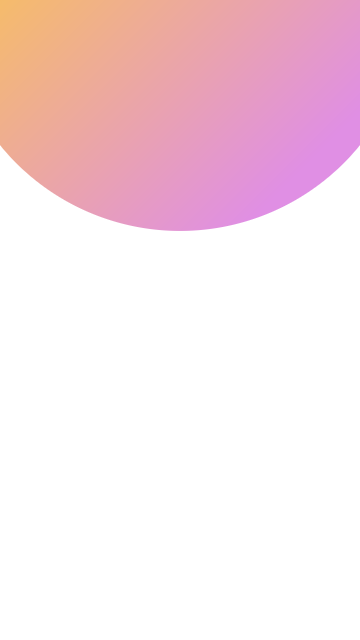
Reproduce this background procedurally as a WebGL 1 fragment shader.

```glsl
precision mediump float;
// A large disc with a diagonal amber-to-violet gradient hanging from the top of a white page.

uniform vec2 u_resolution;

// Lengths are in canvas widths, measured from the top left corner, y down.
const vec2 DISC_CENTER = vec2(0.5, -0.002);
const float DISC_RADIUS = 0.6435;
const float GRADIENT_END = 1.308; // value of x + y where violet is reached

const vec3 PAGE_WHITE = vec3(1.0);
const vec3 AMBER = vec3(0.962, 0.735, 0.42);
const vec3 VIOLET = vec3(0.877, 0.56, 0.893);

void main() {
  float pixel = 1.0 / u_resolution.x;
  vec2 p = vec2(gl_FragCoord.x, u_resolution.y - gl_FragCoord.y) * pixel;

  // Diagonal gradient
  float along = clamp((p.x + p.y) / GRADIENT_END, 0.0, 1.0);
  vec3 discColor = mix(AMBER, VIOLET, along);

  // Disc with a one-pixel smooth edge
  float edgeDistance = length(p - DISC_CENTER) - DISC_RADIUS;
  float coverage = clamp(0.5 - edgeDistance / pixel, 0.0, 1.0);

  gl_FragColor = vec4(mix(PAGE_WHITE, discColor, coverage), 1.0);
}
```
